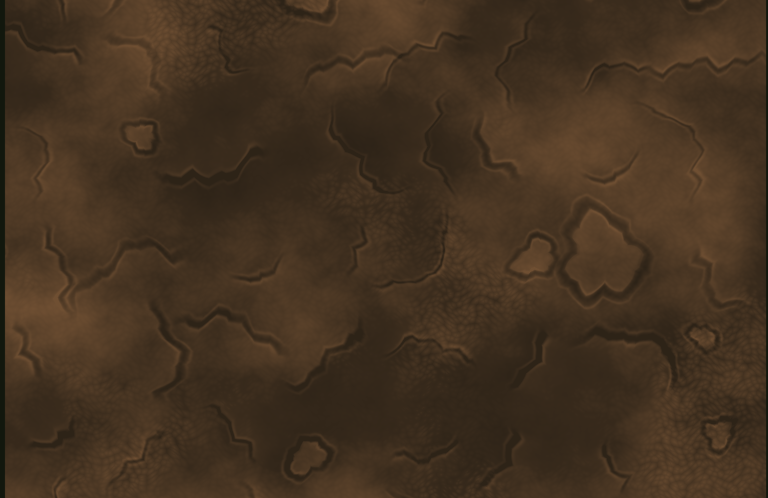
A Shadertoy shader for this texture:

```glsl
vec3 hash3(vec2 p) {
    vec3 q = fract(p.xyx * vec3(0.1031, 0.1030, 0.0973));
    q += dot(q, q.yxz + 33.33);
    return fract((q.xxy + q.yzz) * q.zyx);
}

// Layered, bent sines: soft clouds of light and dark earth
float mottling(vec2 p) {
    float sum = 0.0, amp = 0.5;
    for (int i = 0; i < 6; i++) {
        p = mat2(0.8, 0.6, -0.6, 0.8) * p * 1.8 + 1.3;
        sum += amp * sin(p.x + 1.3 * sin(p.y * 0.7)) * sin(p.y + 1.2 * sin(p.x * 0.8));
        amp *= 0.56;
    }
    return sum;
}

// Cellular noise: distance to the nearest scattered point
float cellular(vec2 p) {
    vec2 cell = floor(p);
    float nearest = 2.0;
    for (int y = -1; y <= 1; y++)
    for (int x = -1; x <= 1; x++) {
        vec2 c = cell + vec2(x, y);
        nearest = min(nearest, length(c + hash3(c).xy - p));
    }
    return nearest;
}

float triangle(float x) { return abs(fract(x) - 0.5) - 0.25; }

// Repeats after one unit, so it also closes around a ring
float jagged(float x) { return triangle(x * 3.0) + 0.5 * triangle(x * 7.0 + 0.3); }

float ridge(float d, float width) { return exp(-d * d / (width * width)); }

// Bright lip, dark groove below it, second lip, shaded sides
float relief(float d, float groove, float lip) {
    return 0.115 * lip * ridge(d, 0.0042)
         + 0.075 * lip * ridge(d + groove * 2.3, 0.0038)
         - 0.055 * ridge(d + groove * 1.1, groove * 0.65)
         + 0.034 * sign(d) * smoothstep(0.0, 0.006, abs(d)) * exp(-abs(d) / 0.04);
}

// One crack or stone per jittered cell
float features(vec2 p) {
    const float size = 0.19;
    vec2 cell = floor(p / size);
    float sum = 0.0;
    for (int y = -1; y <= 1; y++)
    for (int x = -1; x <= 1; x++) {
        vec2 c = cell + vec2(x, y);
        vec3 place = hash3(c + 17.0), shape = hash3(c + 71.0);
        vec2 q = p - (c + 0.5 + 0.6 * (place.xy - 0.5)) * size;
        float turn = place.z * 6.2832;
        q = mat2(cos(turn), sin(turn), -sin(turn), cos(turn)) * q;

        if (shape.x < 0.2) {
            float radius = mix(0.02, 0.08, shape.y * shape.y);
            float angle = atan(q.y, q.x) / 6.2832;
            q.x *= 1.2;
            float d = radius * (1.0 + 0.9 * jagged(angle + shape.z)) - length(q);
            float lip = 0.6 + 0.4 * sin(angle * 12.5664 + shape.z * 6.0);
            sum += relief(d, 0.006 + 0.1 * radius, lip) * smoothstep(-0.085, -0.04, d);
            sum += 0.025 * smoothstep(0.0, 0.01, d);
        } else {
            float reach = mix(0.06, 0.14, shape.y);
            float bend = (shape.z - 0.5) * 10.0;
            float d = q.y - bend * (q.x * q.x - 0.004) - 0.05 * jagged(q.x * 2.6 + shape.z);
            d /= sqrt(1.15 + 4.0 * bend * bend * q.x * q.x);
            float fade = smoothstep(reach, reach * 0.6, abs(q.x)) * smoothstep(0.09, 0.03, abs(d));
            float lip = 0.7 + 0.3 * sin(q.x * 55.0 + shape.y * 20.0);
            sum += relief(d, mix(0.005, 0.011, shape.z), lip) * fade * mix(0.6, 1.0, shape.x);
        }
    }
    return sum;
}

void mainImage(out vec4 fragColor, in vec2 fragCoord) {
    vec2 uv = fragCoord / iResolution.xy;
    vec2 p = fragCoord / iResolution.y;

    // Broad earth tones
    float tone = 0.19 * mottling(p * vec2(2.6, 3.3) + 4.0);

    // Gritty flecks, strongest in patches
    float patches = smoothstep(0.2, 0.55, mottling(p * 2.6 + 9.0));
    vec2 gritPoint = p + 0.007 * sin(p.yx * 70.0);
    float grit = 0.46 - cellular(gritPoint * vec2(80.0, 95.0));
    tone += grit * mix(0.024, 0.1, patches);
    tone += 0.02 * mottling(p * 24.0);

    // Hollows level off before the cracks and stones are laid over them
    tone = max(tone, -0.06 + 0.3 * (tone + 0.06));
    vec2 waver = 0.006 * sin(p.yx * 31.0 + 2.0) + 0.0025 * sin(p.yx * 97.0);
    tone += features(p + waver);

    tone = clamp(tone, -0.1, 0.16);
    vec3 earth = vec3(0.276, 0.203, 0.132) + tone * vec3(1.0, 0.67, 0.41);

    // Dark mossy strips at the sides
    float inside = smoothstep(0.0055, 0.0075, uv.x) * smoothstep(0.9985, 0.9965, uv.x);
    fragColor = vec4(mix(vec3(0.07, 0.09, 0.05), earth, inside), 1.0);
}
```
